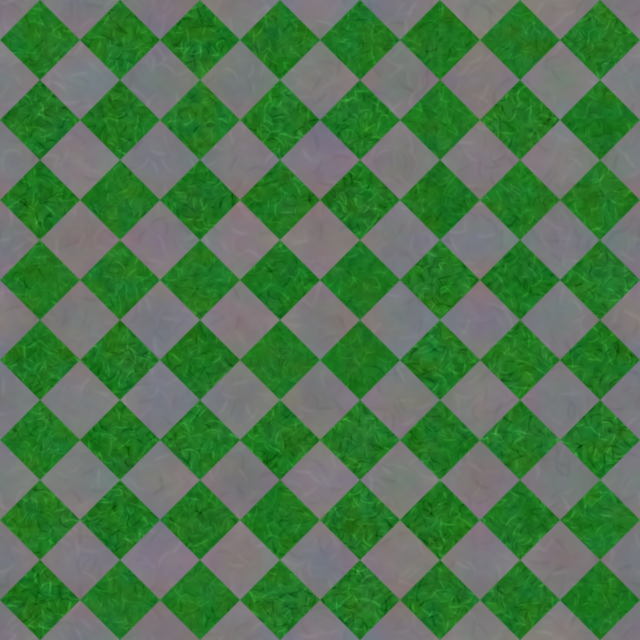
Write a Shadertoy shader that draws this pattern.

```glsl
const float REPEATS = 8.0;
const float TAU = 6.2831853;
const vec3 GRASS = vec3(0.125, 0.455, 0.132);
const vec3 STONE = vec3(0.488, 0.478, 0.488);

float hash(vec2 p) {
    return fract(sin(dot(p, vec2(127.1, 311.7))) * 43758.5453);
}

// Value noise that wraps after a whole number of cells
float noise(vec2 uv, float count, float seed) {
    vec2 p = uv * count;
    vec2 cell = floor(p);
    vec2 f = fract(p);
    f = f * f * (3.0 - 2.0 * f);
    vec2 lo = mod(cell, count) + seed;
    vec2 hi = mod(cell + 1.0, count) + seed;
    return mix(mix(hash(lo), hash(vec2(hi.x, lo.y)), f.x),
               mix(hash(vec2(lo.x, hi.y)), hash(hi), f.x), f.y);
}

// Signed shade of scattered, curved fibres; one per wrapped grid cell
float fibres(vec2 uv, float count, float halfWidth, float seed) {
    vec2 p = uv * count;
    vec2 cell = floor(p);
    float shade = 0.0;
    for (int j = -1; j <= 1; j++) {
        for (int i = -1; i <= 1; i++) {
            vec2 id = cell + vec2(i, j);
            vec2 key = mod(id, count) + seed;
            vec2 q = p - id - vec2(hash(key), hash(key + 17.3));
            float angle = TAU * hash(key + 41.7);
            float c = cos(angle), s = sin(angle);
            q = vec2(c * q.x + s * q.y, c * q.y - s * q.x);
            q.y += (hash(key + 59.2) - 0.5) * q.x * q.x;
            float body = (1.0 - smoothstep(0.0, halfWidth, abs(q.y)))
                       * (1.0 - smoothstep(0.3, 0.9, abs(q.x)));
            shade += body * (2.0 * hash(key + 73.1) - 0.9);
        }
    }
    return shade;
}

// Signed distance to the diamond in each repeat, in canvas units
float diamond(vec2 uv, float count) {
    vec2 p = abs(fract(uv * count) - 0.5);
    return (p.x + p.y - 0.5) * 0.70710678 / count;
}

// Slow independent drift of the three channels
vec3 tint(vec2 uv, float count, float seed) {
    return vec3(noise(uv, count, seed),
                noise(uv, count, seed + 31.0),
                noise(uv, count, seed + 67.0)) - 0.5;
}

vec3 grassColor(vec2 uv, vec2 tile) {
    float contrast = mix(0.65, 1.25, hash(tile + 5.0));
    float shade = 0.65 * fibres(uv, 64.0, 0.20, 3.0)
                + 0.55 * fibres(uv, 96.0, 0.26, 11.0)
                + 0.70 * (noise(uv, 128.0, 23.0) - 0.5);
    vec3 color = GRASS + vec3(0.075, 0.125, 0.070) * shade * contrast;
    color += tint(uv, 40.0, 83.0) * vec3(0.06, 0.03, 0.08);
    return color + (hash(tile + 9.0) - 0.5) * 0.02;
}

vec3 stoneColor(vec2 uv, vec2 tile) {
    float shade = fibres(uv, 48.0, 0.24, 47.0)
                + 0.6 * (noise(uv, 96.0, 53.0) - 0.5);
    vec3 color = STONE + 0.028 * shade;
    color += tint(uv, 16.0, 101.0) * vec3(0.075, 0.045, 0.075);
    color += tint(uv, 48.0, 137.0) * 0.025;
    return color + (hash(tile + 13.0) - 0.5) * 0.02;
}

void mainImage(out vec4 fragColor, in vec2 fragCoord) {
    vec2 uv = fragCoord / iResolution.xy;

    // Wrapped identity of the diamonds and of the spaces between them
    vec2 grassTile = mod(floor(uv * REPEATS), REPEATS);
    vec2 stoneTile = mod(floor(uv * REPEATS + 0.5), REPEATS);

    // Soft boundary between the two materials
    float soft = max(0.0018, 0.8 / iResolution.y);
    float stone = smoothstep(-soft, soft, diamond(uv, REPEATS));
    vec3 color = mix(grassColor(uv, grassTile), stoneColor(uv, stoneTile), stone);

    fragColor = vec4(clamp(color, 0.0, 1.0), 1.0);
}
```
